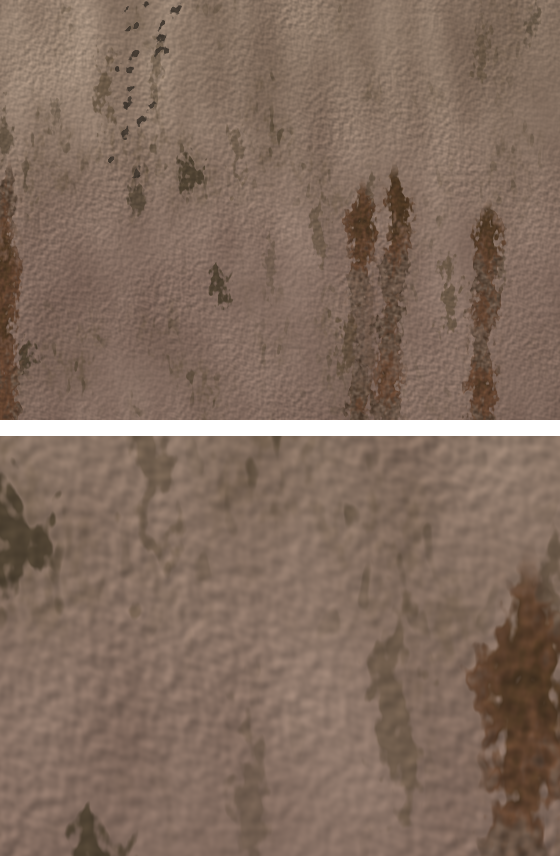
Top, the full canvas; bottom, a detail of the centre.
This texture is drawn by a Shadertoy shader. Its source:

```glsl
// Weathered pink plaster wall with rust runs, moss smears and dark chips.

const vec3 PLASTER_DARK  = vec3(0.440, 0.362, 0.312);
const vec3 PLASTER_LIGHT = vec3(0.612, 0.530, 0.468);
const vec3 OLIVE = vec3(0.375, 0.310, 0.235);
const vec3 MOSS  = vec3(0.250, 0.212, 0.150);
const vec3 RUST  = vec3(0.365, 0.242, 0.165);
const vec3 UMBER = vec3(0.265, 0.185, 0.105);
const vec3 ASH   = vec3(0.350, 0.305, 0.260);
const vec3 CHIP  = vec3(0.225, 0.195, 0.165);
const float GRAIN_SCALE = 80.0;
const float GRAIN_DEPTH = 0.175;
const int RUNS = 4;
const int SMEARS = 18;
const int CHIPS = 20;

vec2 hash2(vec2 p) {
    vec3 q = fract(p.xyx * vec3(0.1031, 0.1030, 0.0973));
    q += dot(q, q.yzx + 33.33);
    return fract((q.xx + q.yz) * q.zy);
}

// Gradient noise, about -0.7 to 0.7
float noise(vec2 p) {
    vec2 i = floor(p), f = p - i;
    vec2 u = f * f * f * (f * (f * 6.0 - 15.0) + 10.0);
    vec4 v;
    for (int k = 0; k < 4; k++) {
        vec2 o = vec2(k & 1, k >> 1);
        float a = 6.2832 * hash2(i + o + 200.0).x;
        v[k] = dot(vec2(cos(a), sin(a)), f - o);
    }
    return mix(mix(v.x, v.y, u.x), mix(v.z, v.w, u.x), u.y);
}

float fbm(vec2 p) {
    float sum = 0.0, amp = 0.6;
    for (int i = 0; i < 4; i++) {
        sum += amp * noise(p);
        p = mat2(1.6, 1.2, -1.2, 1.6) * p + 7.3;
        amp *= 0.5;
    }
    return sum;
}

float grainHeight(vec2 p) {
    return noise(p * GRAIN_SCALE) + 0.45 * noise(p * GRAIN_SCALE * 1.9 + 31.0);
}

// Ragged edge field shared by the stains, stretched downwards
float ragged(vec2 p) {
    return fbm(p * vec2(38.0, 20.0)) + 0.45 * noise(p * vec2(110.0, 75.0));
}

vec3 plaster(vec2 p) {
    float upper = smoothstep(0.3, 0.9, p.y);
    float left = 1.0 - smoothstep(0.1, 0.7, p.x);
    float tone = 0.46 + 0.5 * fbm(p * vec2(3.0, 2.0) + 4.0);
    tone += 0.28 * fbm(p * vec2(13.0, 8.0) + 2.0);
    tone += noise(vec2(p.x * 11.0, p.y * 1.7)) * (0.2 + 0.4 * upper);
    tone += 0.22 * (p.y - 0.5) + 0.16 * left * upper;
    tone -= 0.25 * smoothstep(0.65, 1.0, length(p - vec2(0.6, 0.6)));
    vec3 col = mix(PLASTER_DARK, PLASTER_LIGHT, clamp(tone, -0.2, 1.1));
    return col + mix(vec3(0.004, -0.006, 0.002), vec3(0.002, 0.002, -0.004), upper);
}

// Broad olive film broken into short scratches and dark flecks
vec3 addFilm(vec3 col, vec2 p, float rough) {
    float patches = smoothstep(-0.02, 0.35, fbm(p * vec2(7.0, 4.0) + 17.0));
    patches *= 1.0 - 0.5 * smoothstep(0.6, 1.2, p.x);
    float scratch = smoothstep(-0.1, 0.4, rough);
    float fleck = smoothstep(0.24, 0.42, noise(p * vec2(58.0, 24.0) + 13.0) + 0.25 * rough);
    col = mix(col, OLIVE, patches * (0.1 + 0.45 * scratch));
    return mix(col, mix(MOSS, OLIVE, 0.4), fleck * (0.06 + 0.5 * patches));
}

// Run spacing widens rightwards, then wraps to the left edge
vec3 addRuns(vec3 col, vec2 p, float rough) {
    float speck = noise(p * 75.0) + 0.6 * noise(p * 130.0);
    for (int i = 0; i < RUNS; i++) {
        float n = float(i);
        float x = mod(0.868 + 0.078 * n + 0.068 * n * (n - 1.0), 1.49);
        float top = 0.59 + 0.05 * sin(n * 2.4);
        float drop = top - p.y;
        float taper = smoothstep(-0.01, 0.12, drop);
        x += 0.03 * noise(vec2(p.y * 5.0, n * 5.7)) - 0.03 * drop;
        float width = (0.029 + 0.022 * noise(vec2(p.y * 8.0, n + 3.3))) * taper + 0.003;
        float across = abs(p.x - x) / width;
        float breaks = smoothstep(-0.45, 0.15, noise(vec2(p.y * 7.0, n * 3.1 + 0.4)) + 0.8 * rough + 0.2);
        float mask = 1.0 - smoothstep(0.65, 1.1, across + 1.5 * rough);
        mask *= smoothstep(0.0, 0.5, taper) * (0.25 + 0.75 * breaks);
        float phase = noise(vec2(p.y * 7.0, n * 8.3 + 0.5)) + 0.7 * rough;
        vec3 stain = mix(RUST, UMBER, smoothstep(-0.05, 0.4, phase + 0.3 - 1.3 * drop));
        float ash = smoothstep(-0.1, 0.3, 0.9 * drop - 0.24 - phase);
        stain = mix(stain, ASH + 0.16 * speck, 0.7 * ash);
        float halo = taper * exp(-pow((p.x - x) / 0.036, 2.0));
        halo *= smoothstep(-0.3, 0.35, -rough);
        col = mix(col, mix(OLIVE, RUST, 0.6), 0.45 * halo);
        col = mix(col, stain * (1.0 + 0.2 * speck), 0.88 * mask);
    }
    return col;
}

vec3 addSmears(vec3 col, vec2 p, float rough) {
    for (int i = 0; i < SMEARS; i++) {
        float n = float(i);
        vec2 r = hash2(vec2(n, 5.0));
        vec2 center = vec2(1.333 * fract(0.39 + 0.618 * n), 0.1 + 0.85 * fract(0.26 + 0.414 * n));
        vec2 size = mix(vec2(0.012, 0.035), vec2(0.027, 0.085), r.yx);
        vec2 q = (p - center) / size;
        q.x += 0.8 * noise(vec2(p.y * 22.0, n * 2.7));
        float mask = 1.0 - smoothstep(0.4, 1.05, length(q) + 2.0 * rough);
        col = mix(col, mix(MOSS, OLIVE, r.x), mask * (0.35 + 0.5 * r.y));
    }
    return col;
}

// Flaked chips, densest at the top of a slanting band
vec3 addChips(vec3 col, vec2 p) {
    float rough = noise(p * 75.0) + 0.4 * noise(p * 150.0);
    for (int i = 0; i < CHIPS; i++) {
        float t = float(i) / float(CHIPS);
        vec2 r = hash2(vec2(float(i), 41.0));
        vec2 q = p - vec2(0.39 - 0.12 * t, 0.97 - 0.40 * t * t) - (r - 0.5) * vec2(0.12, 0.07);
        q = vec2(q.x - 0.5 * q.y, q.y * 0.7);
        float radius = mix(0.005, 0.014, r.x * r.y + 0.2 * r.x);
        float mask = 1.0 - smoothstep(0.6, 1.1, length(q) / radius + 1.3 * rough);
        col = mix(col, CHIP, 0.85 * mask);
    }
    return col;
}

void mainImage(out vec4 fragColor, in vec2 fragCoord) {
    vec2 p = fragCoord / iResolution.y;
    float rough = ragged(p);
    vec3 col = addFilm(plaster(p), p, rough);
    col = addSmears(col, p, rough);
    col = addRuns(col, p, rough);
    col = addChips(col, p);

    // Raking light over the rough surface
    vec2 slope = vec2(-0.0018, 0.0025);
    float relief = grainHeight(p - slope) - grainHeight(p + slope);
    col *= 1.0 + GRAIN_DEPTH * relief * (0.9 + 0.8 * noise(p * 5.0));
    fragColor = vec4(clamp(col, 0.0, 1.0), 1.0);
}
```
